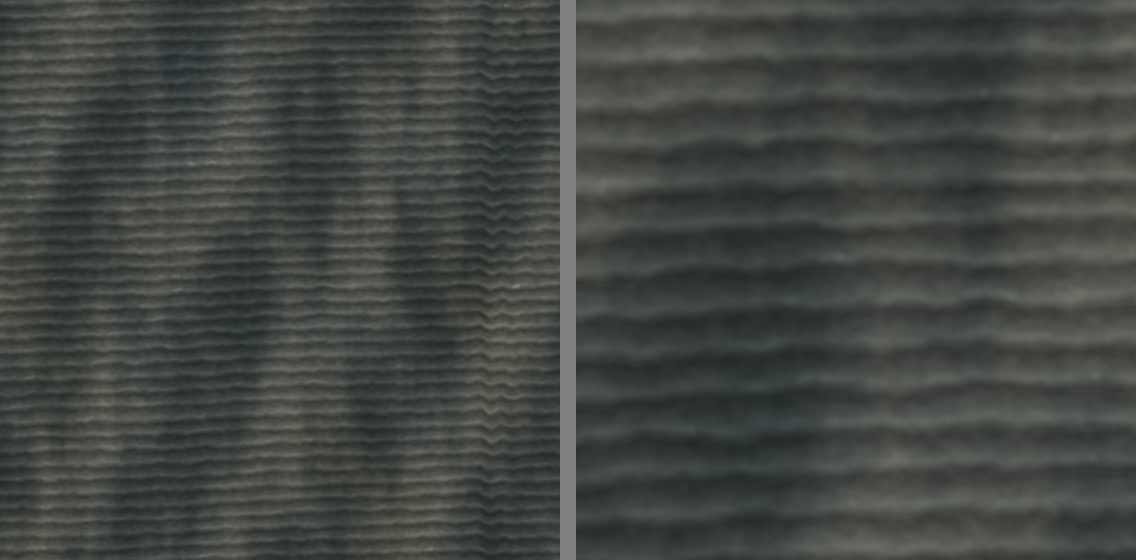
Left: the whole. Right: its middle third, enlarged.
Give the GLSL for this texture, as a three.js fragment shader.

```glsl
// Dark ribbed knit cloth: fine, slightly tilted ridges under slanted teal and warm grey dye patches.
#define ROWS 40.0
#define ROW_SLOPE 0.030
#define WOBBLE 0.19
#define SEAM_X 0.865
#define PATCH_PERIOD 0.335
#define PATCH_SLANT 0.42
#define CREST_GAIN 0.24
#define GROOVE_DEPTH 0.17
#define GRAIN 0.12
#define TEAL_DARK vec3(0.192, 0.216, 0.213)
#define WARM_GREY vec3(0.338, 0.341, 0.315)

varying vec2 vUv;

const float TAU = 6.28319;

float hash(vec2 p) {
  return fract(sin(dot(p, vec2(127.1, 311.7))) * 4375.85);
}

vec2 gradient(vec2 cell) {
  float angle = TAU * hash(cell);
  return vec2(cos(angle), sin(angle));
}

// Gradient noise, roughly -0.7 to 0.7
float noise(vec2 p) {
  vec2 i = floor(p);
  vec2 f = p - i;
  vec2 u = f * f * f * (f * (f * 6.0 - 15.0) + 10.0);
  vec2 e = vec2(1.0, 0.0);
  float low = mix(dot(gradient(i), f), dot(gradient(i + e.xy), f - e.xy), u.x);
  float high = mix(dot(gradient(i + e.yx), f - e.yx), dot(gradient(i + e.xx), f - e.xx), u.x);
  return mix(low, high, u.y);
}

float fbm(vec2 p) {
  float sum = 0.0;
  float amp = 1.0;
  for (int i = 0; i < 3; i++) {
    sum += amp * noise(p);
    p = p * 2.03 + 17.3;
    amp *= 0.5;
  }
  return sum;
}

// Soft line repeated once per row, centred at a phase within the row
float softLine(float row, float centre, float width) {
  float d = (fract(row - centre + 0.5) - 0.5) / width;
  return exp(-d * d);
}

// Row coordinate: whole numbers lie on the ridge crests
float rowCoord(vec2 uv) {
  float row = ROWS * (uv.y - ROW_SLOPE * uv.x) + 0.16;
  row += WOBBLE * noise(vec2(uv.x * 20.0, uv.y * 27.0));
  row += 0.6 * WOBBLE * noise(vec2(uv.x * 58.0, uv.y * 38.0) + 9.0);
  row += 0.3 * noise(uv * vec2(3.0, 4.0) + 31.0);

  // Rows step slightly across the upright seam
  float seam = SEAM_X + 0.012 * noise(vec2(uv.y * 7.0, 2.5));
  float d = uv.x - seam;
  row += 0.30 * smoothstep(-0.012, 0.012, d);
  float kink = 0.07 + 0.12 * noise(vec2(uv.y * 9.0, 6.5));
  row += kink * sin(d * 150.0) * exp(-pow((d - 0.03) / 0.04, 2.0));
  return row;
}

// Dye tone: 0 is teal, 1 is warm grey
float dyeTone(vec2 uv) {
  float drift = 0.035 * fbm(uv * vec2(4.0, 5.0) + 5.0);
  float wave = cos(TAU * (uv.x - PATCH_SLANT * uv.y + 0.10 + drift) / PATCH_PERIOD);
  float streaks = fbm(uv * vec2(13.0, 3.6) + 40.0);
  float mottling = fbm(uv * vec2(22.0, 15.0) + 70.0);
  float tone = 0.45 - 0.28 * wave + 0.52 * streaks + 0.17 * mottling;
  return smoothstep(-0.12, 1.12, tone);
}

void main() {
  float row = rowCoord(vUv);
  float rowId = floor(row + 0.32);
  float tone = dyeTone(vUv);
  vec3 color = mix(TEAL_DARK, WARM_GREY, tone);

  // Slow hue drift between blue and olive
  float hue = noise(vUv * vec2(5.0, 3.0) + 90.0);
  color *= 1.0 + hue * vec3(0.06, 0.0, -0.08);

  // Ridge relief, uneven along each row
  float along = noise(vec2(vUv.x * 30.0, rowId * 3.7));
  float crest = softLine(row, 0.0, 0.18) * (1.0 + 0.9 * along);
  float body = softLine(row, 0.24, 0.22);
  float groove = softLine(row, 0.64, 0.23) * (1.0 + 0.6 * noise(vec2(vUv.x * 18.0, rowId * 5.3)));
  float light = 0.975 + CREST_GAIN * crest + 0.04 * body - GROOVE_DEPTH * groove;
  light += 0.06 * (hash(vec2(rowId, 4.0)) - 0.5);

  // Fibre grain and rare bright flecks on the crests
  light += GRAIN * noise(vUv * vec2(85.0, 130.0));
  light += 0.5 * GRAIN * noise(vUv * vec2(190.0, 220.0) + 13.0);
  float fleck = smoothstep(0.36, 0.62, noise(vec2(vUv.x * 46.0, rowId * 7.9 + 0.4)));
  light += 0.28 * fleck * softLine(row, 0.0, 0.13);

  // Faint shading beside the seam
  light -= 0.05 * exp(-pow((vUv.x - SEAM_X) / 0.012, 2.0));

  gl_FragColor = vec4(color * light, 1.0);
}
```
